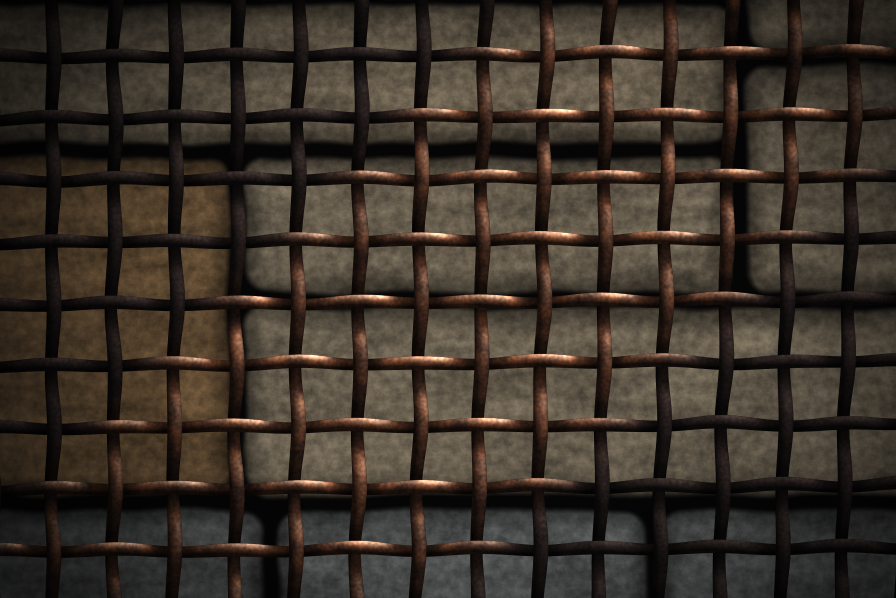
Write a Shadertoy shader that draws this pattern.

```glsl
#define PITCH 0.1033
#define WIRE_RADIUS 0.112
#define CRIMP_TILT 0.38
#define WOBBLE 0.045
#define GAP 0.013
#define LIGHT_DIR normalize(vec3(0.36, 0.80, 0.46))
#define IRON vec3(0.19, 0.15, 0.145)
#define RUST vec3(0.54, 0.31, 0.20)
#define CREAM vec3(1.0, 0.88, 0.76)
#define STONE vec3(0.43, 0.39, 0.325)
#define CREVICE vec3(0.022, 0.019, 0.022)

const float PI = 3.14159;

vec2 gradient(vec2 cell) {
    float a = fract(sin(dot(cell, vec2(127.1, 311.7))) * 4375.85) * 2.0 * PI;
    return vec2(cos(a), sin(a));
}

float noise(vec2 p) {
    vec2 i = floor(p), f = fract(p), e = vec2(0, 1);
    vec2 w = f * f * f * (f * (f * 6.0 - 15.0) + 10.0);
    float low = mix(dot(gradient(i), f), dot(gradient(i + e.yx), f - e.yx), w.x);
    float high = mix(dot(gradient(i + e), f - e), dot(gradient(i + 1.0), f - 1.0), w.x);
    return mix(low, high, w.y);
}

float fbm(vec2 p) {
    float sum = 0.0, amp = 1.0;
    for (int k = 0; k < 5; k++) {
        sum += amp * noise(p);
        p = mat2(1.6, 1.2, -1.2, 1.6) * p + 3.7;
        amp *= 0.6;
    }
    return sum;
}

// Bounds of the masonry block around p: left, bottom, right, top
vec4 blockBounds(vec2 p) {
    bool side = p.x > 1.235;
    float low = 0.16, mid = 0.498, high = side ? 0.905 : 0.748;
    if (p.y < low) {
        float left = 0.453 + 0.64 * floor((p.x - 0.453) / 0.64);
        return vec4(left, -0.2, left + 0.64, low);
    }
    vec2 span = side ? vec2(1.235, 1.8) : vec2(0.396, 1.235);
    if (p.y > high) return vec4(side ? span.x : -0.3, high, span.y, side ? 1.2 : 1.005);
    if (p.x < span.x && !side) return vec4(-0.3, low, span.x, high);
    return p.y > mid ? vec4(span.x, mid, span.y, high) : vec4(0.396, low, 1.8, mid);
}

vec3 stoneWall(vec2 p) {
    vec2 q = p + 0.012 * vec2(noise(p * 9.0), noise(p * 8.0 + 20.0));
    vec4 b = blockBounds(q);
    vec2 center = 0.5 * (b.xy + b.zw), halfSize = 0.5 * (b.zw - b.xy) - GAP;
    vec2 d = abs(q - center) - halfSize + 0.035;
    float dist = length(max(d, 0.0)) + min(max(d.x, d.y), 0.0) - 0.035;

    // Bedding layers, stains and fine grain
    float layers = fbm(p * vec2(4.0, 17.0) + center * 7.0);
    float grain = fbm(p * 55.0);
    float tone = 0.93 + 0.25 * layers + 0.24 * grain;
    vec3 tint = mix(vec3(1.0, 0.86, 0.70), vec3(1.0), smoothstep(0.3, 0.5, center.x));
    if (center.y < 0.1) tint = vec3(0.82, 0.92, 1.1);
    vec3 color = STONE * tint * tone * mix(0.6, 1.0, smoothstep(0.0, -0.045, dist));
    return mix(CREVICE, color, smoothstep(0.006, -0.008, dist));
}

// Crimped wire: rgb shade and coverage; height tells which wire lies on top
vec4 wire(float across, float along, float phase, bool upright, vec2 p, float sun, out float height) {
    float angle = PI * (along + phase);
    height = cos(angle);
    float radius = WIRE_RADIUS * (upright ? 1.0 : 0.9) * (1.0 + 0.09 * height);
    across -= 0.025 * height;
    float u = clamp(across / radius, -1.0, 1.0);
    float tilt = CRIMP_TILT * sin(angle);
    vec3 normal = normalize(vec3(upright ? vec2(u, -tilt) : vec2(tilt, u), sqrt(1.0 - u * u) + 0.02));
    float diffuse = max(dot(normal, LIGHT_DIR), 0.0);

    // Rust patches and pitted surface
    float wear = fbm(p * 24.0 + phase);
    float pits = noise(p * 170.0);
    vec3 metal = mix(IRON, RUST, sun * clamp(0.75 + 0.5 * wear, 0.3, 1.0));
    vec3 color = metal * (0.22 + 0.85 * diffuse) * (1.0 + 0.35 * pits + 0.25 * wear);
    float glint = pow(diffuse, 5.0) * smoothstep(-0.5, 0.5, height);
    color += CREAM * glint * mix(0.10, 0.78, sun) * (1.0 + 0.3 * pits + 0.3 * wear);
    color *= mix(0.35, 1.0, smoothstep(-1.0, 0.1, height)) * mix(0.5, 1.0, normal.z * 0.5 + 0.5);
    float pixel = 1.0 / (iResolution.y * PITCH);
    return vec4(color, clamp((radius - abs(across)) / pixel + 0.5, 0.0, 1.0));
}

void mainImage(out vec4 fragColor, in vec2 fragCoord) {
    vec2 p = fragCoord / iResolution.y;

    // Slightly keystoned grid, rows counted downward
    vec2 g = vec2((p.x - 0.088) / mix(0.1014, PITCH, p.y),
                  (0.9043 - p.y + 0.0052 * p.x) / PITCH);
    vec2 id = floor(g + 0.5);
    vec2 sway = WOBBLE * vec2(noise(vec2(id.x * 5.3, g.y * 0.6)), noise(vec2(g.x * 0.6, id.y * 5.3 + 40.0)));
    vec2 offset = g - id + sway;

    // Diagonal strip of sunlight
    float diagonal = p.x + 1.0 - p.y;
    float sun = smoothstep(0.80, 0.97, diagonal) * (1.0 - smoothstep(1.62, 1.82, diagonal));

    float heightV, heightH;
    vec4 vertical = wire(offset.x, g.y, id.x, true, p, sun * 0.8, heightV);
    vec4 horizontal = wire(-offset.y, g.x, id.y + 1.0, false, p, sun, heightH);
    bool rowOnTop = heightH > heightV;
    vec4 under = rowOnTop ? vertical : horizontal;
    vec4 over = rowOnTop ? horizontal : vertical;

    vec3 color = stoneWall(p);
    color = mix(color, under.rgb, under.a);
    color = mix(color, over.rgb, over.a);

    // Darkened corners
    float vignette = 1.0 - 0.68 * smoothstep(0.35, 0.95, length((p - vec2(0.8, 0.5)) * vec2(0.95, 1.1)));
    fragColor = vec4(clamp(color * vignette, 0.0, 1.0), 1.0);
}
```
